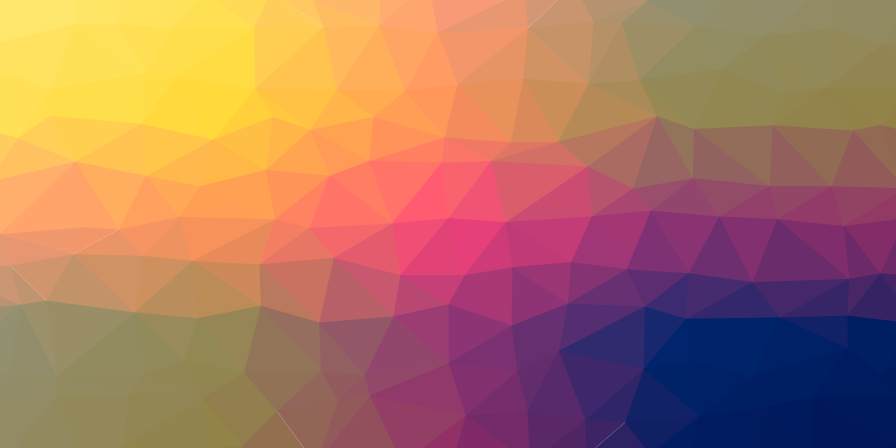
This background is drawn by a Shadertoy shader. Its source:

```glsl
// Low-poly gradient: a jittered grid of points is split into flat triangles.
// Each facet takes one colour, the blend of a shared ramp read once across
// and once down the canvas at its middle. A few edges show pale seams.

const vec2  CELL        = vec2(0.1429, 0.1042); // grid step, canvas height = 1
const vec2  GRID_SHIFT  = vec2(0.0, 0.85);      // offset in cells
const vec2  JITTER      = vec2(0.66, 0.62);     // vertex scatter in cells
const float BLEND_GAMMA = 1.25;                 // keeps mixed hues bright
const float SEAM_SHARE  = 0.07;                 // part of diagonals with a seam
const float SEAM_WIDTH  = 0.0012;
const float SEAM_ALPHA  = 0.35;
const vec3  SEAM_COLOR  = vec3(1.0, 0.88, 0.85);

const int LAST_STOP = 4;
const vec3 RAMP[5] = vec3[5](
    vec3(1.00, 0.91, 0.45),  // pale yellow
    vec3(1.00, 0.85, 0.21),  // gold
    vec3(1.00, 0.26, 0.48),  // pink
    vec3(0.00, 0.15, 0.43),  // blue
    vec3(0.00, 0.08, 0.33)   // navy
);

vec2 hash22(vec2 p) {
    vec3 q = fract(p.xyx * vec3(0.1031, 0.1030, 0.0973));
    q += dot(q, q.yzx + 33.33);
    return fract((q.xx + q.yz) * q.zy);
}

// Grid vertex in canvas units
vec2 vertexAt(vec2 id) {
    vec2 scatter = (hash22(id + 57.0) - 0.5) * JITTER;
    return (id + GRID_SHIFT + scatter) * CELL;
}

// Ramp colour raised to the blending gamma
vec3 ramp(float t) {
    float s = clamp(t, 0.0, 1.0) * float(LAST_STOP);
    int i = min(int(s), LAST_STOP - 1);
    vec3 gamma = vec3(BLEND_GAMMA);
    return mix(pow(RAMP[i], gamma), pow(RAMP[i + 1], gamma), s - float(i));
}

vec3 facetColor(vec2 middle, float aspect) {
    vec3 across = ramp(middle.x / aspect);
    vec3 down = ramp(1.0 - middle.y);
    return pow(0.5 * (across + down), vec3(1.0 / BLEND_GAMMA));
}

// Signed distance to the line a-b, positive on its left
float leftOf(vec2 p, vec2 a, vec2 b) {
    vec2 edge = normalize(b - a), d = p - a;
    return edge.x * d.y - edge.y * d.x;
}

float segmentDistance(vec2 p, vec2 a, vec2 b) {
    vec2 edge = b - a, d = p - a;
    return length(d - edge * clamp(dot(d, edge) / dot(edge, edge), 0.0, 1.0));
}

// Adds a counter-clockwise triangle, weighted by its pixel coverage
void addFacet(inout vec4 sum, vec2 p, vec2 a, vec2 b, vec2 c,
              float pixel, float aspect) {
    float inside = min(leftOf(p, a, b), min(leftOf(p, b, c), leftOf(p, c, a)));
    float cover = clamp(inside / pixel + 0.5, 0.0, 1.0);
    if (cover > 0.0)
        sum += cover * vec4(facetColor((a + b + c) / 3.0, aspect), 1.0);
}

void mainImage(out vec4 fragColor, in vec2 fragCoord) {
    float pixel = 1.0 / iResolution.y;
    float aspect = iResolution.x * pixel;
    vec2 p = fragCoord * pixel;
    vec2 home = floor(p / CELL - GRID_SHIFT);

    vec4 sum = vec4(0.0);
    float seam = 0.0;

    // Scattered vertices may push a facet into a neighbouring cell
    for (int j = -1; j <= 1; j++)
    for (int i = -1; i <= 1; i++) {
        vec2 id = home + vec2(float(i), float(j));
        vec2 a = vertexAt(id);
        vec2 b = vertexAt(id + vec2(1.0, 0.0));
        vec2 c = vertexAt(id + vec2(1.0, 1.0));
        vec2 d = vertexAt(id + vec2(0.0, 1.0));

        // Turn the quad so that a-c is its shorter diagonal
        if (distance(b, d) < distance(a, c)) {
            vec2 start = a;
            a = b; b = c; c = d; d = start;
        }
        addFacet(sum, p, a, b, c, pixel, aspect);
        addFacet(sum, p, a, c, d, pixel, aspect);

        // Occasional hairline along the diagonal
        if (hash22(id + 191.0).x < SEAM_SHARE) {
            float gap = segmentDistance(p, a, c) - 0.5 * SEAM_WIDTH;
            seam = max(seam, 1.0 - smoothstep(-0.5 * pixel, 0.5 * pixel, gap));
        }
    }

    vec3 color = sum.rgb / max(sum.a, 0.001);
    fragColor = vec4(mix(color, SEAM_COLOR, seam * SEAM_ALPHA), 1.0);
}
```
